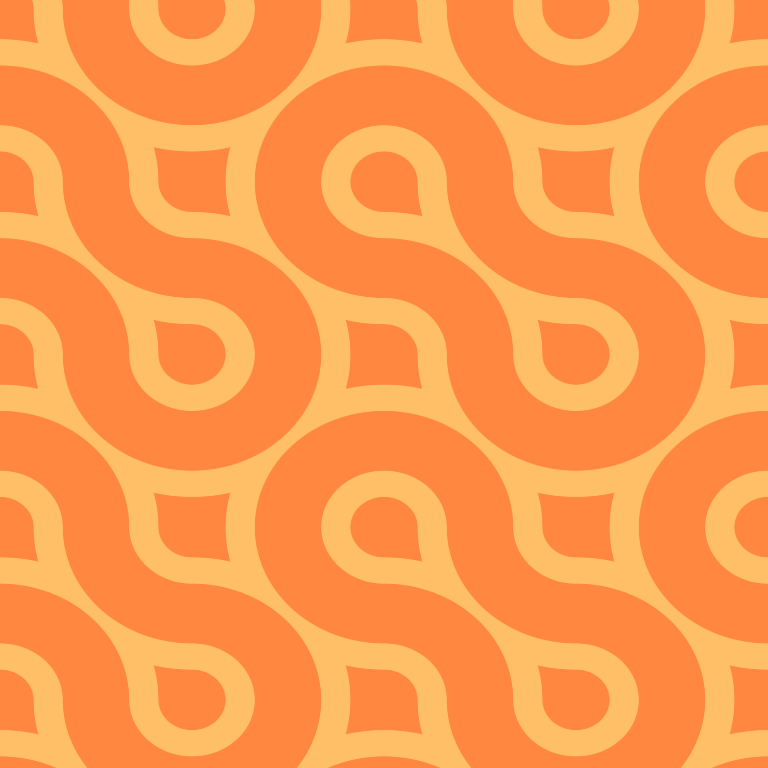
This pattern is drawn by a three.js fragment shader. Its source:

```glsl
// Winding orange ribbons with pale borders, built from quarter-arc tiles.
#define CELL_SIZE vec2(0.25, 0.2249)
#define GRID_ORIGIN vec2(0.0, 0.5385)
#define ARC_RADIUS 0.5
#define RIBBON_HALF_WIDTH 0.173
#define BORDER_REACH 0.325
#define ORANGE vec3(1.0, 0.53, 0.25)
#define PALE vec3(1.0, 0.75, 0.40)

varying vec2 vUv;

// Distance to the centre line of the ribbon, in cells.
float ribbonDistance(vec2 p) {
  vec2 cell = mod(floor(p), 2.0);
  vec2 q = fract(p);
  // One cell in each 2 by 2 block is mirrored.
  if (cell.x * cell.y > 0.5) q.x = 1.0 - q.x;
  // Two quarter arcs around opposite corners.
  float nearestCorner = min(length(q), length(1.0 - q));
  return abs(nearestCorner - ARC_RADIUS);
}

void main() {
  float d = ribbonDistance((vUv - GRID_ORIGIN) / CELL_SIZE);
  float soft = max(0.5 * fwidth(d), 1e-5);

  // Border lies between the ribbon edge and the leftover ground.
  float outsideRibbon = smoothstep(-soft, soft, d - RIBBON_HALF_WIDTH);
  float insideReach = 1.0 - smoothstep(-soft, soft, d - BORDER_REACH);
  gl_FragColor = vec4(mix(ORANGE, PALE, outsideRibbon * insideReach), 1.0);
}
```
